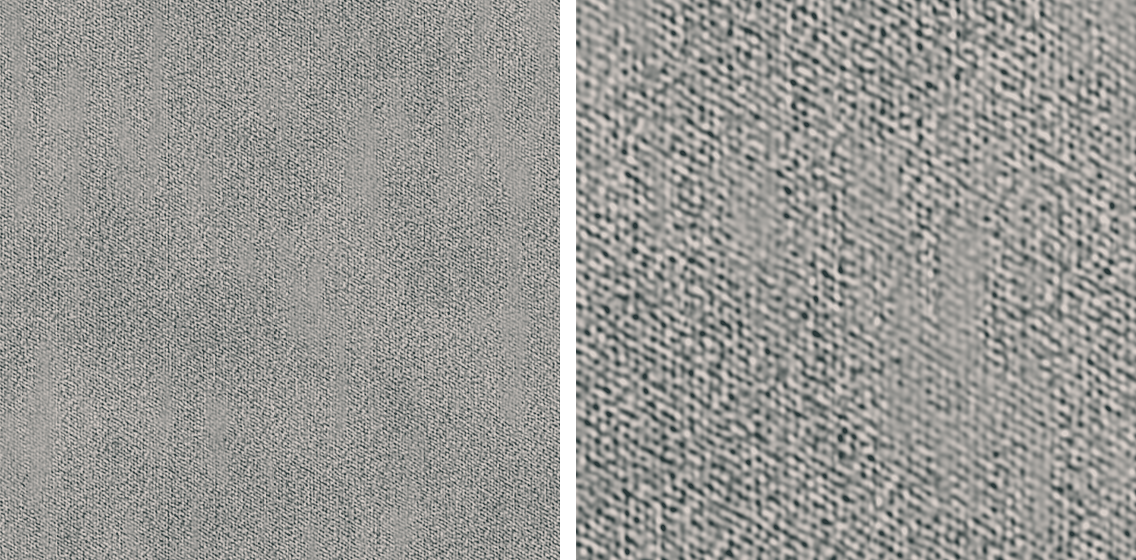
Left, the full canvas; right, a detail of the centre.
Give the GLSL for this texture, as a three.js fragment shader.

```glsl
// Worn grey denim: fine diagonal twill with faded vertical patches and thin slubs.
#define TWILL_ROWS 148.0
#define TWILL_SLOPE 0.60
#define GRAIN_SCALE 185.0
#define TWILL_DEPTH 0.19
#define THREAD_DEPTH 0.10
#define GRAIN_DEPTH 0.63
#define WORN_CONTRAST 0.42
#define SLUB_SHARE 0.25
#define BASE_TONE 0.675
#define DARK_YARN vec3(0.185, 0.24, 0.24)
#define LIGHT_YARN vec3(0.807, 0.775, 0.754)

varying vec2 vUv;

const float TAU = 6.28318;

float hash(vec2 cell) {
  vec3 q = fract(vec3(cell.xyx) * 0.1031);
  q += dot(q, q.yzx + 33.33);
  return fract((q.x + q.y) * q.z);
}

float cornerSlope(vec2 cell, vec2 offset) {
  float angle = TAU * hash(cell);
  return dot(vec2(cos(angle), sin(angle)), offset);
}

float gradientNoise(vec2 p) {
  vec2 i = floor(p);
  vec2 f = p - i;
  vec2 e = vec2(1.0, 0.0);
  vec2 u = f * f * f * (f * (f * 6.0 - 15.0) + 10.0);
  float low = mix(cornerSlope(i, f), cornerSlope(i + e.xy, f - e.xy), u.x);
  float high = mix(cornerSlope(i + e.yx, f - e.yx), cornerSlope(i + e.xx, f - e.xx), u.x);
  return mix(low, high, u.y);
}

float fbm(vec2 p) {
  float sum = 0.0;
  float weight = 1.0;
  for (int octave = 0; octave < 4; octave++) {
    sum += weight * gradientNoise(p);
    p = p * 2.03 + 17.7;
    weight *= 0.55;
  }
  return sum;
}

// Diagonal ribs crossed by upright threads, broken up by irregular grain.
float weave(vec2 uv) {
  float wobble = gradientNoise(uv * 42.0) + 0.5 * gradientNoise(uv * 95.0 + 31.0);
  float diagonal = uv.y + TWILL_SLOPE * uv.x;
  float along = uv.x - TWILL_SLOPE * uv.y;
  float ribs = cos(TAU * TWILL_ROWS * diagonal + 2.0 * wobble);
  float threads = cos(TAU * 2.0 * TWILL_SLOPE * TWILL_ROWS * uv.x + 1.6 * wobble);
  vec2 grainUv = vec2(along * 0.82, diagonal) * GRAIN_SCALE;
  float grain = gradientNoise(grainUv + 307.0);
  grain += 0.6 * gradientNoise(uv * GRAIN_SCALE * vec2(1.25, 1.0));
  return TWILL_DEPTH * ribs + THREAD_DEPTH * threads + GRAIN_DEPTH * grain;
}

// Short dashed runs of a raised pale thread with a shadow beside it.
float slubs(vec2 uv) {
  float column = uv.x * 2.0 * TWILL_SLOPE * TWILL_ROWS * 0.8;
  float id = floor(column);
  float across = fract(column);
  float chosen = step(1.0 - SLUB_SHARE, hash(vec2(id, 5.0)));
  float run = smoothstep(0.08, 0.35, gradientNoise(vec2(id * 3.7, uv.y * 13.0)));
  float dash = 0.55 + 0.45 * cos(TAU * TWILL_ROWS * 0.6 * uv.y + id);
  float profile = sin(TAU * across) * sin(0.5 * TAU * across);
  return chosen * run * dash * profile;
}

void main() {
  // Fading: tall narrow streaks gathered inside broad soft clouds.
  float clouds = fbm(vUv * vec2(4.0, 3.2) + 3.0);
  float streaks = fbm(vUv * vec2(19.0, 3.4) + 41.0);
  float mottle = fbm(vUv * vec2(36.0, 22.0) + 83.0);
  float worn = smoothstep(-0.02, 0.6, 0.4 * clouds + 0.8 * streaks + 0.25 * mottle);

  float relief = weave(vUv) + 0.42 * slubs(vUv);
  relief *= mix(1.13, WORN_CONTRAST, worn);

  // Pits darken more strongly than raised yarn brightens.
  float tone = BASE_TONE + relief - 0.4 * relief * relief;
  tone += 0.10 * clouds + 0.05 * streaks + 0.07 * mottle - 0.03 * worn;
  tone = clamp(tone, -0.05, 1.08);
  gl_FragColor = vec4(mix(DARK_YARN, LIGHT_YARN, tone), 1.0);
}
```
